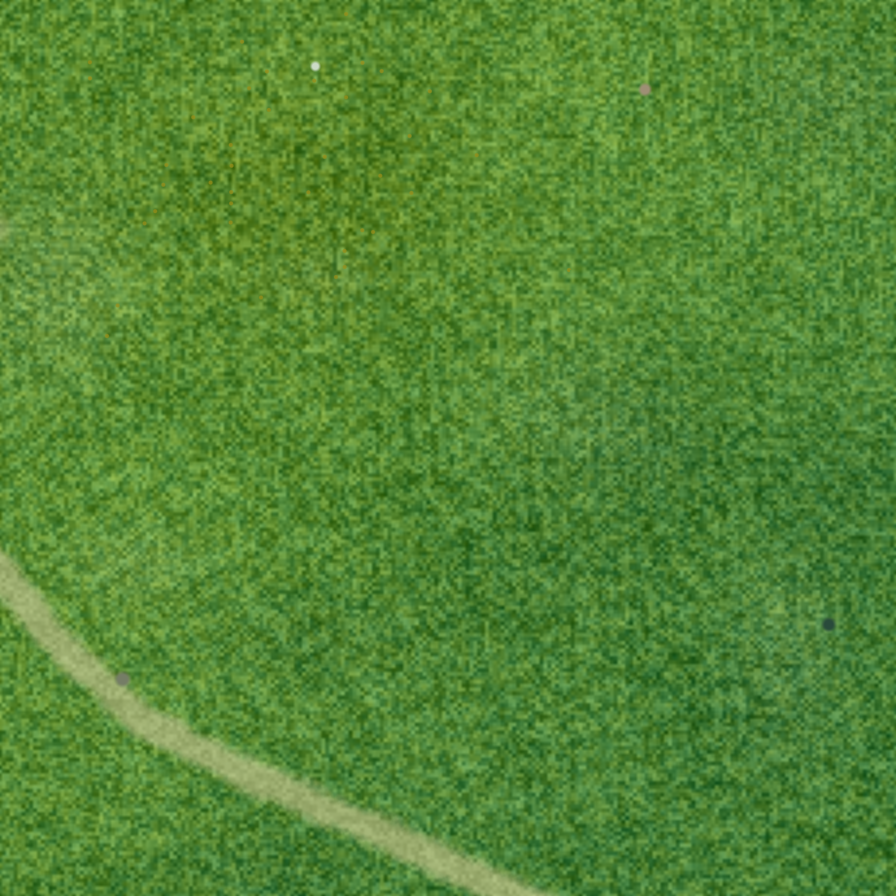
Reproduce this texture procedurally as a three.js fragment shader.

```glsl
varying vec2 vUv;

float hash(vec2 p) {
  return fract(sin(dot(p, vec2(127.1, 311.7))) * 43758.545);
}

float noise(vec2 p) {
  vec2 cell = floor(p);
  vec2 f = fract(p);
  f = f * f * (3.0 - 2.0 * f);
  float low = mix(hash(cell), hash(cell + vec2(1.0, 0.0)), f.x);
  float high = mix(hash(cell + vec2(0.0, 1.0)), hash(cell + 1.0), f.x);
  return mix(low, high, f.y);
}

float fbm(vec2 p) {
  float sum = 0.0;
  float weight = 0.5;
  for (int i = 0; i < 4; i++) {
    sum += weight * (noise(p) - 0.5);
    p = mat2(0.8, 0.6, -0.6, 0.8) * p * 2.1 + 7.3;
    weight *= 0.6;
  }
  return sum;
}

// Soft elliptical blob
float patchAt(vec2 p, vec2 center, vec2 radius) {
  vec2 d = (p - center) / radius;
  return exp(-dot(d, d));
}

float segment(vec2 p, vec2 a, vec2 b) {
  vec2 ab = b - a;
  float t = clamp(dot(p - a, ab) / dot(ab, ab), 0.0, 1.0);
  return length(p - a - ab * t);
}

float spot(vec2 p, vec2 center, float radius) {
  return 1.0 - smoothstep(radius * 0.4, radius, length(p - center));
}

// Distance to the centre line of the worn track
float trackDistance(vec2 p) {
  float d = segment(p, vec2(-0.03, 0.398), vec2(0.065, 0.283));
  d = min(d, segment(p, vec2(0.065, 0.283), vec2(0.156, 0.197)));
  d = min(d, segment(p, vec2(0.156, 0.197), vec2(0.286, 0.131)));
  d = min(d, segment(p, vec2(0.286, 0.131), vec2(0.443, 0.062)));
  return min(d, segment(p, vec2(0.443, 0.062), vec2(0.64, -0.030)));
}

// Broad colour zones of the lawn
vec3 lawn(vec2 p) {
  float shade = smoothstep(-0.35, 0.65, p.x - p.y);
  vec3 color = mix(vec3(0.355, 0.555, 0.205), vec3(0.275, 0.495, 0.205), shade);

  float olive = patchAt(p, vec2(0.32, 0.80), vec2(0.22, 0.16));
  color += olive * vec3(0.005, -0.025, -0.045);

  float dry = patchAt(p, vec2(0.06, 0.68), vec2(0.08, 0.10));
  dry += 0.7 * patchAt(p, vec2(0.15, 0.37), vec2(0.07, 0.04));
  dry += 0.6 * patchAt(p, vec2(0.36, 0.69), vec2(0.06, 0.03));
  dry += 0.7 * patchAt(p, vec2(0.92, 0.89), vec2(0.09, 0.06));
  dry += 0.7 * patchAt(p, vec2(0.88, 0.27), vec2(0.07, 0.12));
  dry += 0.6 * patchAt(p, vec2(0.65, 0.54), vec2(0.10, 0.08));
  color += dry * vec3(0.05, 0.03, 0.06);

  float dark = patchAt(p, vec2(0.74, 0.49), vec2(0.08, 0.06));
  dark += 0.8 * patchAt(p, vec2(0.95, 0.47), vec2(0.08, 0.07));
  dark += 0.6 * patchAt(p, vec2(0.63, 0.37), vec2(0.12, 0.06));
  dark += 0.7 * patchAt(p, vec2(0.34, 0.29), vec2(0.15, 0.05));
  dark += 0.6 * patchAt(p, vec2(0.30, 0.02), vec2(0.09, 0.05));
  color -= dark * vec3(0.045, 0.045, 0.015);
  return color + fbm(p * 9.0) * vec3(0.10, 0.09, 0.06);
}

// Sparse scattered dots, one candidate per grid cell
float flecks(vec2 p, float scale, float density) {
  vec2 cell = floor(p * scale);
  vec2 center = 0.3 + 0.4 * vec2(hash(cell + 3.1), hash(cell + 8.7));
  return spot(fract(p * scale), center, 0.3) * step(1.0 - density, hash(cell + 17.0));
}

void main() {
  vec2 p = vUv;

  // Fine blades and larger tufts
  float blades = noise(p * 230.0) - 0.5;
  float tufts = noise(p * 105.0 + 31.0) - 0.5;
  float tint = noise(p * 150.0 + 57.0) - 0.5;
  float grain = blades * 0.25 + tufts * 0.13;
  vec3 color = lawn(p) + grain * vec3(1.0, 0.95, 0.75);
  color += tint * vec3(0.06, 0.0, -0.08);

  // Yellow blossoms
  float meadow = patchAt(p, vec2(0.32, 0.82), vec2(0.22, 0.15));
  color = mix(color, vec3(0.60, 0.56, 0.10), flecks(p, 95.0, 0.06 * meadow) * 0.75);

  // Pale track with a frayed edge
  float d = trackDistance(p) + fbm(p * 45.0) * 0.012;
  float track = 1.0 - smoothstep(0.008, 0.027, d);
  vec3 straw = vec3(0.63, 0.69, 0.45) + grain * 0.4 + fbm(p * 30.0) * 0.08;
  color = mix(color, straw, track * 0.95);
  color = mix(color, straw, 0.6 * patchAt(p, vec2(0.0, 0.745), vec2(0.012, 0.016)));

  // Isolated specks
  color = mix(color, vec3(0.80, 0.86, 0.78), spot(p, vec2(0.352, 0.926), 0.007));
  color = mix(color, vec3(0.62, 0.56, 0.46), spot(p, vec2(0.720, 0.900), 0.009));
  color = mix(color, vec3(0.46, 0.49, 0.40), spot(p, vec2(0.137, 0.242), 0.011));
  color = mix(color, vec3(0.16, 0.29, 0.23), spot(p, vec2(0.925, 0.303), 0.010));

  gl_FragColor = vec4(clamp(color, 0.0, 1.0), 1.0);
}
```
